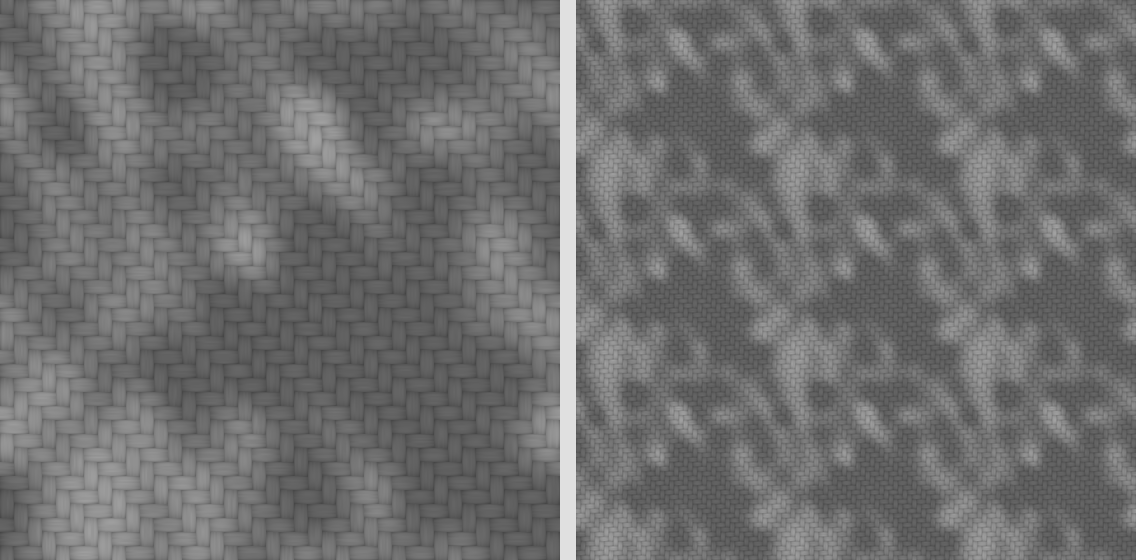
Left, the tile; right, the same tile 3 across and 3 down.
This texture is drawn by a Shadertoy shader. Its source:

```glsl
// Grey 2/2 twill weave: strands pass over two and under two, stepping one
// cell per row. Each visible float gets soft rounded shading and fine fibres,
// and wrapped noise lays soft light patches over the whole cloth.

const float STRANDS = 40.0;        // strands across and down (multiple of 4)
const float FIBRES = 9.0;          // fibre streaks per strand
const float FIBRE_DEPTH = 0.07;    // contrast of the streaks
const float FLOAT_VARIATION = 0.03;// brightness change between floats
const float SIDE_SHADE = 0.09;     // rounding across a strand
const float END_SHADE = 0.16;      // dip at the ends of a float
const float GAP_SHADE = 0.08;      // dark crease between strands
const float END_TAPER = 0.10;      // narrowing of a float at its ends
const vec2 PATCH_CELLS = vec2(7.0, 6.0);   // slightly leaning patches
const vec2 BLOTCH_CELLS = vec2(9.0);       // smaller round patches
const vec3 DARK_GREY = vec3(0.388);
const vec3 LIGHT_GREY = vec3(0.610);

float hash(vec2 cell, float seed) {
    uvec3 q = uvec3(ivec3(vec3(cell, seed)));
    uint h = q.x * 73856093u ^ q.y * 19349663u ^ q.z * 83492791u;
    h = (h ^ (h >> 16)) * 2246822519u;
    h = (h ^ (h >> 13)) * 3266489917u;
    return float((h ^ (h >> 16)) & 65535u) / 65535.0;
}

// Value noise that wraps after the given whole number of cells
float noise(vec2 p, vec2 period, float seed) {
    vec2 i = floor(p);
    vec2 f = fract(p);
    f = f * f * (3.0 - 2.0 * f);
    vec2 a = mod(i, period);
    vec2 b = mod(i + 1.0, period);
    return mix(mix(hash(a, seed), hash(vec2(b.x, a.y), seed), f.x),
               mix(hash(vec2(a.x, b.y), seed), hash(b, seed), f.x), f.y);
}

// Light patches, partly sheared so that some lean down to the right
float patches(vec2 uv) {
    float leaning = noise(vec2(uv.x, uv.x + uv.y) * PATCH_CELLS, PATCH_CELLS, 3.0);
    float blotch = noise(uv * BLOTCH_CELLS, BLOTCH_CELLS, 8.0);
    return smoothstep(0.29, 0.88, mix(leaning, blotch, 0.48));
}

// Brightness of the strand lying on top
float weave(vec2 uv) {
    vec2 p = uv * STRANDS;
    vec2 cell = floor(p);
    vec2 f = p - cell;
    float diagonal = mod(cell.x + cell.y, 4.0);
    bool weft = diagonal > 0.5 && diagonal < 2.5;

    // Position on the float: along and across both run from -1 to 1
    float part = mod(diagonal - (weft ? 1.0 : 3.0), 4.0);
    float along = part - 1.0 + (weft ? f.x : f.y);
    float across = 2.0 * (weft ? f.y : f.x) - 1.0;
    vec2 start = mod(cell - part * (weft ? vec2(1, 0) : vec2(0, 1)), STRANDS);

    // Rounded body, gently dipping ends and a soft crease at the sides
    float a2 = along * along;
    float c2 = across * across;
    float shade = 1.0 - SIDE_SHADE * c2 * c2 - END_SHADE * a2 * mix(1.0, a2, 0.5);
    float side = abs(across) + END_TAPER * a2;
    shade *= 1.0 - GAP_SHADE * smoothstep(0.70, 1.08, side);

    // Fibres follow the strand
    vec2 strand = weft ? p : p.yx;
    vec2 fine = vec2(1.0, FIBRES);
    float fibre = noise(strand * fine, STRANDS * fine, weft ? 11.0 : 12.0);
    shade *= 1.0 + FIBRE_DEPTH * (fibre - 0.5);

    float tone = hash(start, weft ? 21.0 : 22.0);
    return shade * (1.0 + FLOAT_VARIATION * (tone - 0.5));
}

void mainImage(out vec4 fragColor, in vec2 fragCoord) {
    vec2 uv = fragCoord / iResolution.xy;

    // Average four samples per pixel to smooth the creases
    float light = 0.0;
    for (int i = 0; i < 4; i++) {
        vec2 offset = vec2(i & 1, i >> 1) * 0.5 - 0.25;
        light += 0.25 * weave(fract((fragCoord + offset) / iResolution.xy));
    }
    fragColor = vec4(mix(DARK_GREY, LIGHT_GREY, patches(uv)) * light, 1.0);
}
```
